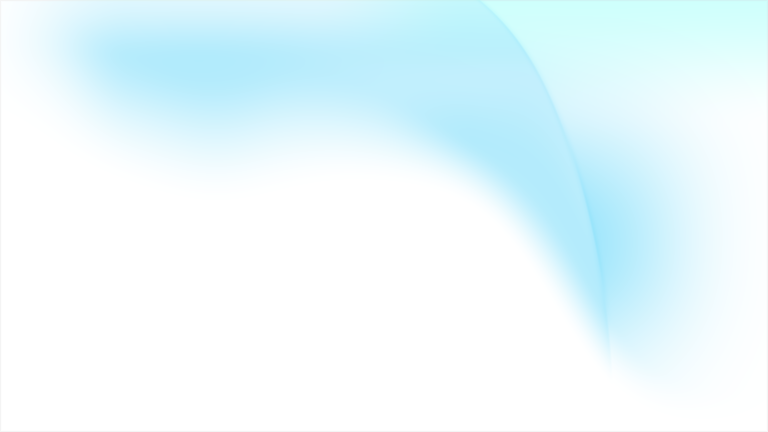
Give the GLSL for this background, as a Shadertoy shader.

```glsl
const vec3 PAPER = vec3(1.0);
const vec3 BLUE_ABSORB = vec3(0.40, 0.105, 0.015);  // light removed by the blue wash
const vec3 CYAN_ABSORB = vec3(0.19, 0.0, 0.012);    // light removed by the cyan tint
const vec3 FRAME_COLOR = vec3(0.95);
const float FRAME_WIDTH = 0.0024;
const float EDGE_SOFT_LEFT = 0.30;
const float EDGE_SOFT_RIGHT = 0.11;
const float LEFT_DENSITY = 0.56;
const vec2 LEFT_GLOW_POS = vec2(0.46, 0.86);
const vec2 LEFT_GLOW_SIZE = vec2(0.38, 0.13);
const vec2 RIGHT_GLOW_POS = vec2(1.40, 0.43);
const vec2 RIGHT_GLOW_SIZE = vec2(0.21, 0.27);
const float CREASE_WIDTH = 0.008;
const float CREASE_DENSITY = 0.10;

float bell(float v) { return exp(-v * v); }

float glow(vec2 p, vec2 center, vec2 size) {
    vec2 q = (p - center) / size;
    return exp(-dot(q, q));
}

// Height of the lower border of the wash
float borderHeight(float x) {
    float fall = 0.6 / (1.0 + exp((x - 1.297) / 0.094));
    return fall - 0.06 * bell((x - 0.5) / 0.2) + 0.12 * bell(x / 0.18);
}

// Approximate distance above that border
float borderDistance(vec2 p) {
    const float STEP = 0.01;
    float slope = (borderHeight(p.x + STEP) - borderHeight(p.x - STEP)) / (2.0 * STEP);
    return (p.y - borderHeight(p.x)) / sqrt(1.0 + slope * slope);
}

// Horizontal position of the fold between the two sheets
float foldX(float y) {
    return 1.42 - 0.24 * pow(y, 2.1) - 0.07 * pow(y, 10.0);
}

float leftDensity(vec2 p, float depth) {
    float density = LEFT_DENSITY + 0.20 * glow(p, LEFT_GLOW_POS, LEFT_GLOW_SIZE);
    density += 0.18 * bell((depth - 0.12) / 0.08) * smoothstep(0.85, 1.1, p.x);
    density *= smoothstep(-0.07, 0.30, p.x);
    return density * mix(1.0, 0.5, smoothstep(0.86, 1.02, p.y));
}

float rightDensity(vec2 p, float foldOffset) {
    float halo = glow(p, RIGHT_GLOW_POS, RIGHT_GLOW_SIZE);
    float core = exp(-max(foldOffset, 0.0) / 0.07) * bell((p.y - 0.47) / 0.22);
    float haze = exp(-max(foldOffset, 0.0) / 0.16) * smoothstep(0.4, 0.7, p.y);
    return 0.68 * halo + 0.24 * core + 0.20 * haze * (1.0 - smoothstep(0.8, 1.0, p.y));
}

void mainImage(out vec4 fragColor, in vec2 fragCoord) {
    float pixel = 1.0 / iResolution.y;
    vec2 p = fragCoord * pixel;
    vec2 canvas = iResolution.xy * pixel;

    // Soft coverage and side of the fold
    float depth = borderDistance(p);
    float softness = mix(EDGE_SOFT_LEFT, EDGE_SOFT_RIGHT, smoothstep(0.6, 1.25, p.x));
    float coverage = smoothstep(-0.02, softness - 0.02, depth);
    float foldOffset = p.x - foldX(p.y);
    float side = smoothstep(-1.5 * pixel, 1.5 * pixel, foldOffset);

    // Blue wash with a thin crease along the fold
    float density = mix(leftDensity(p, depth), rightDensity(p, foldOffset), side);
    density += CREASE_DENSITY * bell(foldOffset / CREASE_WIDTH) * smoothstep(0.15, 0.4, p.y);

    // Cyan tint along the top
    float leftTint = 0.6 * smoothstep(0.8, 1.0, p.y) * smoothstep(0.7, 1.1, p.x);
    float tint = mix(leftTint, smoothstep(0.70, 1.02, p.y), side);

    vec3 color = PAPER - coverage * (density * BLUE_ABSORB + tint * CYAN_ABSORB);

    // Faint frame
    vec2 inset = min(p, canvas - p);
    float frame = 1.0 - smoothstep(FRAME_WIDTH - pixel, FRAME_WIDTH + pixel, min(inset.x, inset.y));
    color = mix(color, min(color, FRAME_COLOR), frame);

    fragColor = vec4(clamp(color, 0.0, 1.0), 1.0);
}
```
